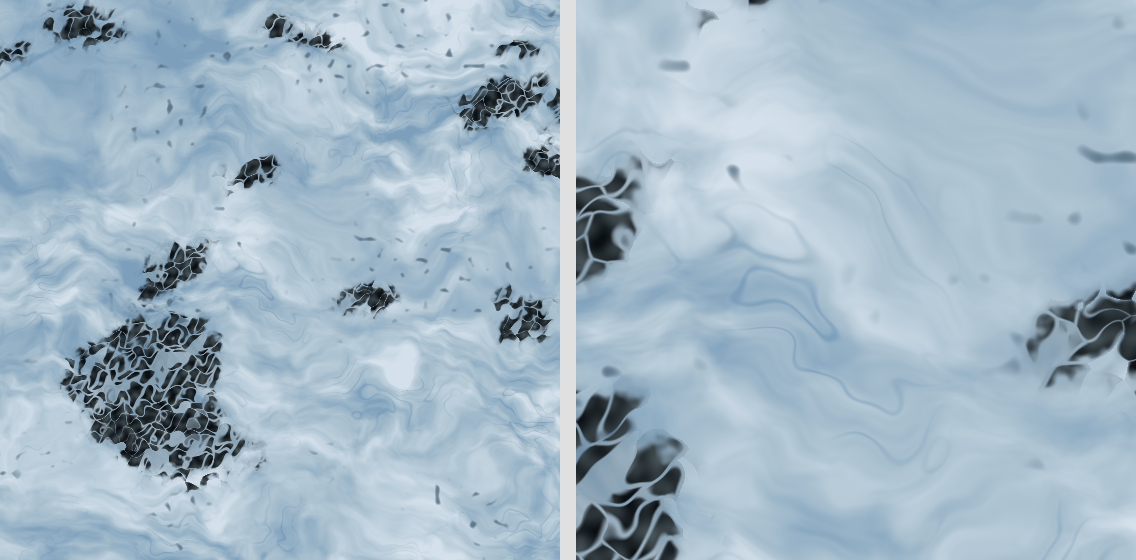
Left: the whole. Right: its middle third, enlarged.
Reproduce this texture procedurally as a Shadertoy shader.

```glsl
// Wind-packed blue snow with dark, broken rock outcrops.
// Snow is warped, stretched gradient noise with fine veins; rocks are ragged
// ellipses split into chunks by Voronoi cells, with snow lying in the gaps.

#define SNOW_SHADE vec3(0.49, 0.625, 0.735)
#define SNOW_MID   vec3(0.66, 0.75, 0.81)
#define SNOW_LIGHT vec3(0.83, 0.88, 0.92)
#define ROCK_DARK  vec3(0.04, 0.06, 0.075)
#define ROCK_LIGHT vec3(0.30, 0.35, 0.37)
#define SPECK_TINT vec3(0.30, 0.40, 0.48)
#define DRIFT_SCALE vec2(3.4, 7.0)
#define DETAIL_SCALE vec2(13.0, 25.0)
#define CHUNK_SCALE vec2(40.0, 58.0)
#define OUTCROPS 15
#define OUTCROP_SIZE 0.047
#define EDGE 0.004

vec2 hash22(vec2 p) {
    vec3 q = fract(p.xyx * vec3(0.1031, 0.1030, 0.0973));
    q += dot(q, q.yzx + 33.33);
    return fract((q.xx + q.yz) * q.zy);
}

mat2 turn(float a) {
    return mat2(cos(a), -sin(a), sin(a), cos(a));
}

float corner(vec2 cell, vec2 offset) {
    float a = 6.2832 * hash22(cell).x;
    return dot(vec2(cos(a), sin(a)), offset);
}

// Signed gradient noise
float noise(vec2 p) {
    vec2 i = floor(p), f = fract(p), e = vec2(1.0, 0.0);
    vec2 u = f * f * f * (f * (f * 6.0 - 15.0) + 10.0);
    float low = mix(corner(i, f), corner(i + e, f - e), u.x);
    float high = mix(corner(i + e.yx, f - e.yx), corner(i + 1.0, f - 1.0), u.x);
    return mix(low, high, u.y);
}

float fbm(vec2 p) {
    float sum = 0.0, amp = 0.5;
    for (int i = 0; i < 4; i++) {
        sum += amp * noise(p);
        p = p * 2.03 + 17.3;
        amp *= 0.5;
    }
    return sum;
}

// x: gap to the nearest cell border, y: random value of the cell
vec2 chunks(vec2 p) {
    vec2 cell = floor(p);
    float near = 9.0, second = 9.0, id = 0.0;
    for (int k = 0; k < 9; k++) {
        vec2 c = cell + vec2(k % 3 - 1, k / 3 - 1);
        vec2 h = hash22(c + 71.0);
        float d = length(c + h - p);
        if (d < near) { second = near; near = d; id = fract(h.x * 7.3 + h.y * 5.1); }
        else second = min(second, d);
    }
    return vec2(second - near, id);
}

// Approximate inside depth of a tilted ellipse
float lobe(vec2 p, vec2 radius, float tilt) {
    return (1.0 - length(turn(tilt) * p / radius)) * min(radius.x, radius.y);
}

float outcropDepth(vec2 p) {
    float depth = -1.0;
    // Main crag: three lobes on an arc open to the right
    for (int k = -1; k <= 1; k++) {
        float a = 3.1416 + 1.15 * float(k);
        vec2 c = vec2(0.33, 0.30) + 0.082 * vec2(cos(a), sin(a));
        depth = max(depth, lobe(p - c, vec2(0.118 - 0.04 * cos(a * 0.5), 0.068), -0.3));
    }
    // Lesser rocks, shrinking and gathered to the upper right
    for (int i = 0; i < OUTCROPS; i++) {
        vec2 h = hash22(vec2(float(i) * 3.7 + 2.0, 19.0));
        vec2 c = 1.0 - vec2(h.x * h.x, 0.6 * h.y);
        float r = OUTCROP_SIZE * pow(0.88, float(i));
        depth = max(depth, lobe(p - c, r * vec2(1.45, 0.75), 0.9 * h.y - 0.1));
    }
    return depth;
}

void mainImage(out vec4 fragColor, in vec2 fragCoord) {
    vec2 uv = fragCoord / iResolution.y;

    // Snow: broad drifts, fine ripples and veins, calmer at upper left
    vec2 warp = vec2(fbm(uv * 4.0), fbm(uv * 4.0 + 31.0));
    vec2 q = turn(-0.2) * uv + 0.2 * warp;
    float calm = smoothstep(0.5, 0.1, length((uv - vec2(0.14, 0.88)) * vec2(0.9, 1.2)) + 0.5 * warp.x);
    float rough = (1.0 - 0.8 * calm) * smoothstep(-0.25, 0.2, fbm(uv * 3.0 + 9.0) + 0.15 * uv.y);
    float tone = 0.55 + 1.3 * fbm(q * DRIFT_SCALE + 5.0) - 0.27 * calm;
    tone += (0.25 + 1.1 * rough) * fbm(q * DETAIL_SCALE);
    float vein = 1.0 - abs(noise(q * vec2(15.0, 30.0) + 2.0 * warp));
    tone -= 0.28 * rough * smoothstep(0.93, 1.0, vein) * smoothstep(-0.1, 0.3, noise(uv * 9.0));
    float crease = abs(uv.y - 0.86 - 0.56 * uv.x - 0.04 * warp.y);
    tone -= 0.25 * smoothstep(0.008, 0.0, crease) * smoothstep(0.28, 0.15, uv.x);
    tone = clamp(tone, 0.0, 1.0);
    vec3 color = mix(SNOW_SHADE, SNOW_MID, min(2.0 * tone, 1.0));
    color = mix(color, SNOW_LIGHT, max(2.0 * tone - 1.0, 0.0));

    // Small half-buried specks in patches
    float speck = smoothstep(0.3, 0.52, noise(uv * vec2(48.0, 55.0)));
    speck *= smoothstep(0.08, 0.22, fbm(uv * 5.0 + 43.0) + 0.08 * uv.y);
    color = mix(color, SPECK_TINT, 0.8 * speck);

    // Rock chunks with ragged outline and snow-filled gaps
    vec2 chunk = chunks(turn(0.5) * (uv + 0.02 * warp) * CHUNK_SCALE + 1.2 * noise(uv * 40.0));
    float depth = outcropDepth(uv) + 0.05 * fbm(uv * 20.0) + 0.024 * (chunk.y - 0.5);
    float gap = 0.17 + 0.4 * noise(uv * 11.0 + 3.0);
    float solid = smoothstep(gap - 0.12, gap + 0.12, chunk.x) * smoothstep(0.1, 0.2, chunk.y);
    float rock = smoothstep(-EDGE, EDGE, depth) * solid;
    color = mix(color, SPECK_TINT, 0.3 * smoothstep(-0.014, 0.004, depth));
    float lit = clamp(0.35 + 0.9 * noise(uv * 70.0) + 0.3 * (chunk.y - 0.5), 0.0, 1.0);
    color = mix(color, mix(ROCK_DARK, ROCK_LIGHT, lit), rock);

    fragColor = vec4(color, 1.0);
}
```
